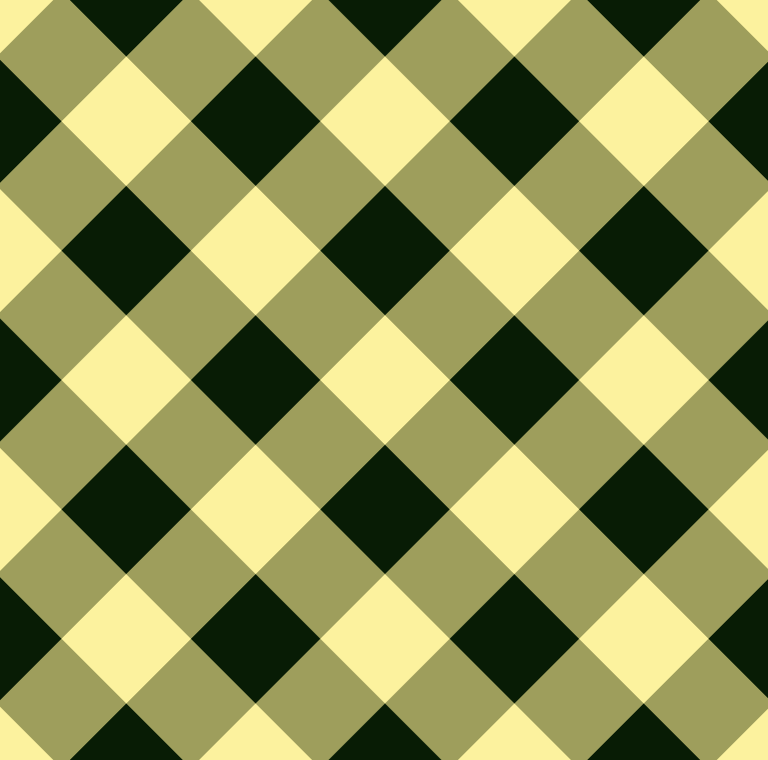
A Shadertoy shader for this pattern:

```glsl
// Diagonal gingham: two sets of equal stripes cross at right angles.
// Light over light gives cream, dark over dark gives near-black green,
// and mixed crossings give olive.

// Coverage of the light stripes; one light and one dark stripe per unit.
float lightStripe(float t, float edge) {
    float fromDarkCentre = abs(fract(t) - 0.5);
    return clamp((fromDarkCentre - 0.25) / edge + 0.5, 0.0, 1.0);
}

void mainImage(out vec4 fragColor, in vec2 fragCoord) {
    // Centred position, measured in stripe periods
    float period = 0.3405 * iResolution.y;
    vec2 p = (fragCoord - 0.5 * iResolution.xy) / period;
    p.x -= 0.0039;

    // Edge softness of one pixel across a diagonal
    float edge = 1.414 / period;
    float rising = lightStripe(p.x - p.y, edge);
    float falling = lightStripe(p.x + p.y, edge);

    // Colours of the crossings
    vec3 dark = vec3(0.03, 0.11, 0.02);
    vec3 olive = vec3(0.62, 0.62, 0.36);
    vec3 cream = vec3(0.99, 0.95, 0.62);
    vec3 color = mix(mix(dark, olive, falling), mix(olive, cream, falling), rising);

    fragColor = vec4(color, 1.0);
}
```
